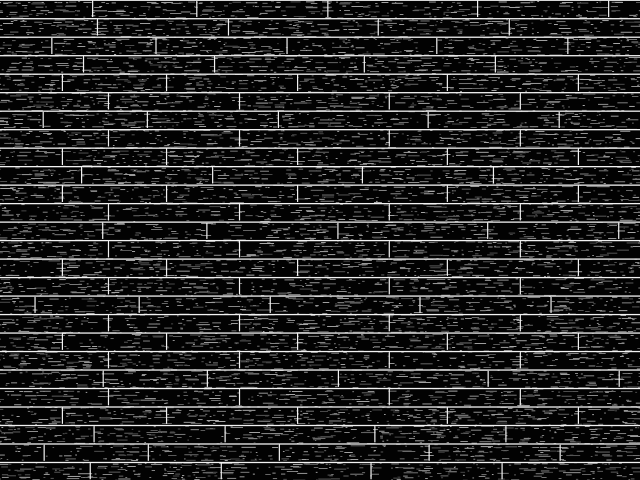
Give the GLSL for this pattern, as a Shadertoy shader.

```glsl
// Dark flecked planks in 26 staggered courses, divided by thin pale joints.

// Lengths are fractions of the canvas height.
const int   COURSES      = 26;
const float COURSE_PITCH = 0.03852;
const float TOP_INSET    = 0.0005;
const float BED_WIDTH    = 0.0027;
const float JOINT_WIDTH  = 0.0025;
const float JOINT_REACH  = 0.91;     // share of the course a joint spans
const vec3  PLANK_COLOR  = vec3(0.008);
const vec3  LINE_COLOR   = vec3(0.95);

const int   FLECK_LAYERS = 4;
const vec2  FLECK_CELL   = vec2(0.0312, 0.0078);
const float FLECK_HEIGHT = 0.0016;
const float FLECK_CHANCE = 0.45;
const vec2  FLECK_LENGTH = vec2(0.10, 0.80);  // shares of the cell width
const vec2  FLECK_LIGHT  = vec2(0.35, 0.85);

// Joints measured from the course anchor; the first is for even courses only.
const float JOINTS[5] = float[5](-0.217, 0.0, 0.273, 0.585, 0.858);

// Anchor of each course, from the top down.
const float ANCHORS[COURSES] = float[COURSES](
    0.410, 0.203, 0.325, 0.174, 0.347, 0.226, 0.307, 0.226, 0.347,
    0.170, 0.347, 0.226, 0.431, 0.226, 0.347, 0.226, 0.290, 0.226,
    0.347, 0.226, 0.432, 0.226, 0.347, 0.196, 0.309, 0.188);

// Integer hash giving three values in 0..1
vec3 hash3(ivec3 cell) {
    uvec3 v = uvec3(cell) * 1664525u + 1013904223u;
    v.x += v.y * v.z; v.y += v.z * v.x; v.z += v.x * v.y;
    v ^= v >> 16u;
    v.x += v.y * v.z; v.y += v.z * v.x; v.z += v.x * v.y;
    return vec3(v >> 8u) / 16777216.0;
}

// Share of a pixel-wide window covered by a centred band
float bandCoverage(float offset, float width, float pixel) {
    float low  = max(offset - 0.5 * pixel, -0.5 * width);
    float high = min(offset + 0.5 * pixel,  0.5 * width);
    return clamp((high - low) / pixel, 0.0, 1.0);
}

// Scattered short horizontal strokes
float fleckLight(vec2 p, float pixel) {
    float light = 0.0;
    for (int layer = 0; layer < FLECK_LAYERS; layer++) {
        float k = float(layer);
        vec2 size = FLECK_CELL * (1.0 + 0.07 * k);
        vec2 q = p / size + vec2(7.3, 0.37) * k + 3.0;
        int strip = int(floor(q.y));
        q.x += hash3(ivec3(strip, 91, layer)).x;  // break up cell columns

        ivec3 id = ivec3(int(floor(q.x)), strip, layer);
        vec3 shape = hash3(id);
        vec3 place = hash3(id + ivec3(517, 233, 41));
        float span = mix(FLECK_LENGTH.x, FLECK_LENGTH.y, shape.y * shape.y);
        vec2 centre = vec2(0.5 + (place.x - 0.5) * (0.92 - span),
                           mix(0.28, 0.72, place.y));
        vec2 d = (fract(q) - centre) * size;
        float cover = bandCoverage(d.x, span * size.x, pixel)
                    * bandCoverage(d.y, FLECK_HEIGHT, pixel);
        float tone = mix(FLECK_LIGHT.x, FLECK_LIGHT.y, shape.z);
        light = max(light, cover * tone * step(shape.x, FLECK_CHANCE));
    }
    return light;
}

// Horizontal beds and vertical joints
float lineCoverage(vec2 p, float pixel) {
    float depth = 1.0 - p.y - TOP_INSET;
    float level = depth / COURSE_PITCH;
    float bedOffset = depth - floor(level + 0.5) * COURSE_PITCH;
    float lines = bandCoverage(bedOffset, BED_WIDTH, pixel);

    int course = clamp(int(floor(level)), 0, COURSES - 1);
    float local = depth - float(course) * COURSE_PITCH;
    float reach = clamp((JOINT_REACH * COURSE_PITCH - local) / pixel + 0.5, 0.0, 1.0);
    for (int i = course % 2; i < 5; i++) {
        float offset = p.x - ANCHORS[course] - JOINTS[i];
        lines = max(lines, reach * bandCoverage(offset, JOINT_WIDTH, pixel));
    }
    return lines;
}

void mainImage(out vec4 fragColor, in vec2 fragCoord) {
    float pixel = 1.0 / iResolution.y;
    vec2 p = fragCoord * pixel;
    vec3 color = mix(PLANK_COLOR, vec3(1.0), fleckLight(p, pixel));
    color = mix(color, LINE_COLOR, lineCoverage(p, pixel));
    fragColor = vec4(color, 1.0);
}
```
